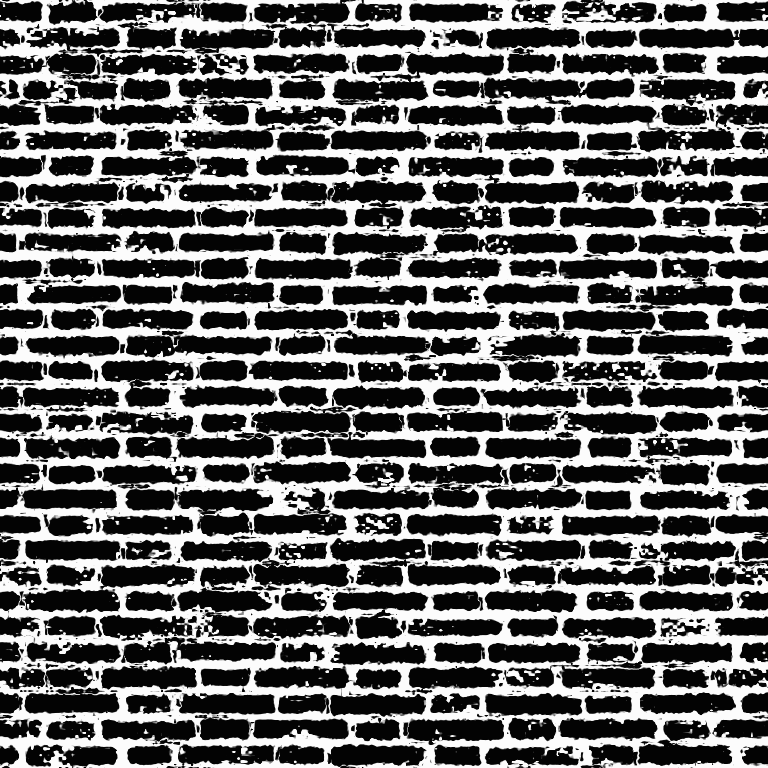
Write a WebGL 1 fragment shader that draws this texture.

```glsl
precision highp float;
// Rough stamped black brick wall of alternating long and short bricks in white mortar, tiling.
uniform vec2 u_resolution;

float hash(vec2 p, float seed) {
  vec3 a = fract(vec3(p.xyx + seed * 7.31) * vec3(0.1031, 0.1030, 0.0973));
  a += dot(a, a.yzx + 33.33);
  return fract((a.x + a.y) * a.z);
}

// Value noise on a lattice that wraps after "cells" cells
float wrapNoise(vec2 uv, vec2 cells, float seed) {
  vec2 p = uv * cells;
  vec2 i = floor(p);
  vec2 f = fract(p);
  f = f * f * (3.0 - 2.0 * f);
  vec2 a = mod(i, cells);
  vec2 b = mod(i + 1.0, cells);
  return mix(mix(hash(a, seed), hash(vec2(b.x, a.y), seed), f.x),
             mix(hash(vec2(a.x, b.y), seed), hash(b, seed), f.x), f.y);
}

float roundBox(vec2 p, vec2 halfSize, float radius) {
  vec2 q = abs(p) - halfSize + radius;
  return length(max(q, 0.0)) + min(max(q.x, q.y), 0.0) - radius;
}

void main() {
  vec2 uv = gl_FragCoord.xy / u_resolution;
  // The canvas spans 768 units: 5 long-short pairs across, 30 courses up
  vec2 pitch = vec2(768.0) / vec2(5.0, 30.0);
  float row = floor(uv.y * 30.0);
  float along = uv.x * 5.0 - mix(0.47, 0.964, mod(row, 2.0));
  float column = floor(along + 0.5);
  float x = (along - column) * pitch.x;
  float y = (fract(uv.y * 30.0) - 0.5) * pitch.y;

  // Pick the long brick at the centre or the short one between long bricks
  float jointX = 50.4;
  float isShort = step(jointX, abs(x));
  float side = step(0.0, x);
  vec2 id = vec2(mod(column + isShort * side, 5.0) + 5.0 * isShort, row);
  vec2 q = vec2(x - isShort * (2.0 * side - 1.0) * 0.5 * pitch.x, y);
  q -= (vec2(hash(id, 1.0), hash(id, 2.0)) - 0.5) * vec2(3.0, 1.8);
  vec2 halfSize = vec2(mix(46.6, 22.7, isShort), 9.0);
  halfSize += (vec2(hash(id, 3.0), hash(id, 4.0)) - 0.5) * vec2(2.4, 1.6);

  // Ragged brick outline
  float coarse = wrapNoise(uv, vec2(40.0, 70.0), 1.0) - 0.5;
  float medium = wrapNoise(uv, vec2(136.0), 2.0) - 0.5;
  float fine = wrapNoise(uv, vec2(310.0), 3.0) - 0.5;
  float rough = mix(0.7, 1.4, hash(id, 5.0));
  float d = roundBox(q, halfSize, mix(3.0, 7.5, hash(id, 6.0)));
  d += coarse * 1.8 + rough * (medium * 3.2 + fine * 1.8);

  // White chips, mostly near the edges of worn bricks
  float worn = smoothstep(0.45, 0.9, wrapNoise(uv, vec2(26.0, 50.0), 4.0));
  float grain = wrapNoise(uv, vec2(190.0, 240.0), 5.0);
  float chip = grain + worn * mix(0.35, 0.7, hash(id, 7.0)) + 0.025 * d - 1.02;
  d = max(d, chip * 8.0);

  // Broken dark slivers in the upright joints
  vec2 jointId = vec2(mod(column, 5.0) + 5.0 * side, row);
  float across = abs(x) - jointX + (hash(jointId, 8.0) - 0.5) * 3.0 + coarse * 3.0;
  float up = y + (hash(jointId, 9.0) - 0.5) * 9.0;
  float reach = mix(2.0, 8.0, hash(jointId, 10.0));
  float sliver = max(abs(across) - 1.2, abs(up) - reach) - medium * 3.5 - fine * 1.5;
  sliver += 9.0 * step(0.62, hash(jointId, 11.0));
  d = min(d, sliver);

  // Occasional scratches and specks in the level joints
  float bed = pitch.y * 0.5 - abs(y);
  float streak = wrapNoise(uv, vec2(22.0, 60.0), 6.0);
  float offset = (wrapNoise(uv, vec2(34.0, 30.0), 7.0) - 0.5) * 3.0;
  float scratch = abs(bed + offset) - 0.9 + 14.0 * max(0.0, 0.82 - streak);
  d = min(d, scratch - medium * 3.0 - fine * 2.0);
  float speck = wrapNoise(uv, vec2(180.0, 220.0), 8.0);
  d = min(d, (0.93 - speck) * 14.0 + 6.0 * (0.6 - streak));

  // Soft ink edge, never narrower than about a pixel
  float softness = max(0.8, 460.0 / u_resolution.y);
  float mortar = smoothstep(-softness, softness, d);
  gl_FragColor = vec4(vec3(mix(0.01, 0.99, mortar)), 1.0);
}
```
